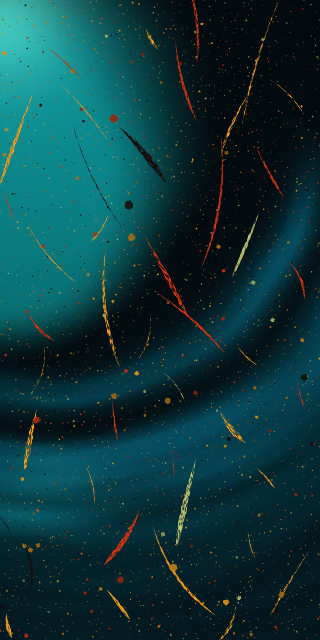
Write a WebGL 1 fragment shader that draws this background.

```glsl
precision highp float;
// Dark teal abstract: a soft lit disc, swept shadow bands and dim streaks,
// covered with paint grains (jittered cells) and tapered, bent brush strokes
// (a loop over hashed parameters). Units: the canvas is two units high.

uniform vec2 u_resolution;

const vec3 VOID_COLOR  = vec3(0.010, 0.045, 0.065);
const vec3 BLUE_COLOR  = vec3(0.020, 0.300, 0.370);
const vec3 TEAL_COLOR  = vec3(0.040, 0.520, 0.535);
const vec3 GLOW_COLOR  = vec3(0.220, 0.260, 0.200);
const vec3 AMBER_COLOR = vec3(0.930, 0.600, 0.110);
const vec3 RED_COLOR   = vec3(0.800, 0.200, 0.060);
const vec3 DARK_COLOR  = vec3(0.090, 0.050, 0.050);
const vec3 PALE_COLOR  = vec3(0.720, 0.740, 0.420);
const vec2 DISC_CENTER = vec2(-0.05, 1.60);
const float DISC_RADIUS = 0.69;
const float BAND_TILT = 0.20;
const int STROKE_COUNT = 44;
const float STROKE_MAX_HALF_LENGTH = 0.25;
const float STROKE_MAX_HALF_WIDTH = 0.0085;

vec3 hash3(vec2 cell) {
  vec3 h = fract(cell.xyx * vec3(0.1031, 0.1030, 0.0973));
  h += dot(h, h.yxz + 33.33);
  return fract((h.xxy + h.yzz) * h.zyx);
}

float cornerSlope(vec2 cell, vec2 offset) {
  return dot(hash3(cell).xy * 2.0 - 1.0, offset);
}

float gradientNoise(vec2 p) {
  vec2 i = floor(p), f = p - i;
  vec2 u = f * f * f * (f * (f * 6.0 - 15.0) + 10.0);
  vec2 e = vec2(1.0, 0.0);
  return mix(mix(cornerSlope(i, f), cornerSlope(i + e, f - e), u.x),
             mix(cornerSlope(i + e.yx, f - e.yx), cornerSlope(i + 1.0, f - 1.0), u.x), u.y);
}

float bump(float x, float width) {
  return exp(-x * x / (width * width));
}

mat2 rotation(float angle) {
  float c = cos(angle), s = sin(angle);
  return mat2(c, -s, s, c);
}

// Paint choice: amber first, then red, dark and pale.
vec3 paint(float pick) {
  vec3 color = mix(AMBER_COLOR, RED_COLOR, step(0.42, pick));
  color = mix(color, DARK_COLOR, step(0.70, pick));
  return mix(color, PALE_COLOR, step(0.86, pick));
}

vec3 backdrop(vec2 p) {
  float d = length(p - DISC_CENTER) + 0.03 * gradientNoise(p * 3.0);
  float band = d - BAND_TILT * p.x + 0.03 * gradientNoise(p * vec2(2.0, 3.0) + 7.0);
  float streak = gradientNoise(vec2(p.x * 1.6, band * 11.0))
               + 0.5 * gradientNoise(vec2(p.x * 2.5 + 4.0, band * 27.0));

  // Swept bands outside the disc, fading towards the upper right.
  float upper = bump(band - 0.83, 0.06) * mix(0.55, 0.85, p.x)
              * (1.0 - smoothstep(1.15, 1.65, p.y));
  float lower = 0.85 * smoothstep(0.92, 1.03, band) * (1.0 - 0.75 * smoothstep(1.0, 1.5, band));
  float light = clamp((upper + lower) * (1.0 + 0.75 * streak), 0.0, 1.0);
  vec3 color = mix(VOID_COLOR, BLUE_COLOR, light);
  float haze = bump(length((p - vec2(0.14, 0.46)) * vec2(0.75, 1.3)), 0.15);
  color = mix(color, TEAL_COLOR, haze * (0.45 + 0.5 * streak));

  // Lit disc: firm at its lower rim, diffuse at the top.
  float softness = mix(0.13, 0.42, smoothstep(0.95, 1.8, p.y));
  float disc = 1.0 - smoothstep(DISC_RADIUS - softness, DISC_RADIUS + 0.05, d);
  color = mix(color, TEAL_COLOR * mix(0.84, 1.05, smoothstep(0.9, 1.7, p.y)), disc);
  return color + GLOW_COLOR * bump(length(p - vec2(0.0, 1.96)), 0.23);
}

// One layer of grains; each stays inside its own cell.
vec3 addGrains(vec3 color, vec2 p, float cells, float radius, float density, float seed, float px) {
  vec2 g = rotation(seed) * p * cells;
  vec2 cell = floor(g);
  vec3 place = hash3(cell + seed * 71.0 + 200.0);
  vec3 kind = hash3(cell + seed * 37.0 + 500.0);
  vec2 offset = (g - cell - mix(vec2(0.18), vec2(0.82), place.xy)) / cells;
  float size = radius * mix(0.3, 1.0, place.z * place.z);
  float ragged = 0.7 * size * gradientNoise(offset / radius * 1.5 + cell * 5.0);
  float cover = clamp(0.5 - (length(offset) + ragged - size) / px, 0.0, 1.0);
  float present = step(kind.x, density * (1.0 + 1.2 * gradientNoise(p * 4.0 + seed)));
  return mix(color, paint(kind.y) * mix(0.6, 1.0, kind.z), cover * present * 0.9);
}

vec3 addStroke(vec3 color, vec2 p, float index, float px) {
  vec3 a = hash3(vec2(index, 13.0));
  vec3 b = hash3(vec2(index, 57.0));
  vec3 c = hash3(vec2(index, 91.0));
  vec2 center = vec2(fract(index * 0.618 + 0.15 * a.x),
                     2.0 * (index + a.y) / float(STROKE_COUNT));
  // Most strokes fall steeply to the right, the rest to the left.
  float angle = a.z < 0.74 ? -mix(0.7, 1.5, b.x) : -mix(1.7, 2.3, b.x);
  float halfLength = mix(0.04, STROKE_MAX_HALF_LENGTH, b.y * b.y);
  float halfWidth = mix(0.0013, STROKE_MAX_HALF_WIDTH, b.z * b.z * b.z);
  float bend = (c.x - 0.5) * 0.45 * halfLength;
  vec2 q = rotation(angle) * (p - center);
  float t = q.x / halfLength;
  float slope = 2.0 * bend * t / halfLength;
  float d = abs(q.y - bend * t * t) / sqrt(1.0 + slope * slope);
  float taper = max(1.0 - t * t, 0.0) * (1.0 + 0.6 * t);
  float bristle = gradientNoise(vec2(q.x * 65.0, q.y * 260.0) + index * 9.0);
  float width = halfWidth * taper * (1.0 + 0.7 * bristle);
  float cover = clamp(0.5 + (width - d) / px, 0.0, 1.0) * smoothstep(0.0, 0.25, taper);
  float dry = smoothstep(-0.25, 0.1, bristle + 0.35 * (c.z - 0.4));
  return mix(color, paint(c.y) * (0.95 + 0.35 * bristle), cover * mix(1.0, dry, 0.75));
}

void main() {
  float px = 2.0 / u_resolution.y;
  vec2 p = gl_FragCoord.xy * px;
  vec3 color = backdrop(p);
  color = addGrains(color, p, 62.0, 0.0021, 0.30, 0.4, px);
  color = addGrains(color, p, 44.0, 0.0031, 0.26, 1.1, px);
  color = addGrains(color, p, 19.0, 0.0065, 0.20, 2.3, px);
  for (int i = 0; i < STROKE_COUNT; i++) color = addStroke(color, p, float(i), px);
  color = addGrains(color, p, 8.0, 0.0150, 0.13, 2.9, px);
  gl_FragColor = vec4(clamp(color, 0.0, 1.0), 1.0);
}
```
